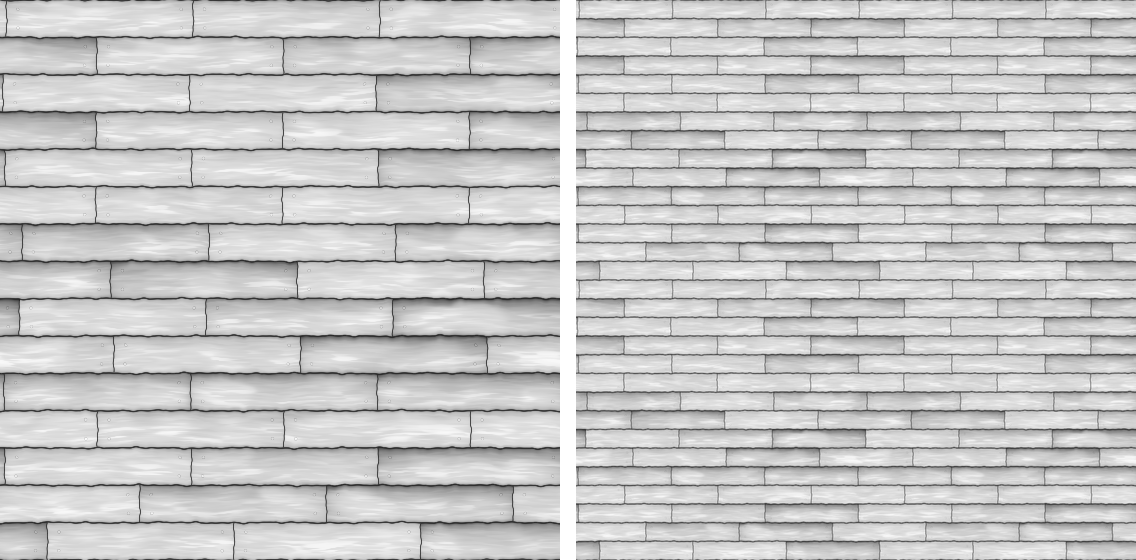
Left: one tile. Right: repeated 2 by 2.
Give the GLSL for this texture map, as a three.js fragment shader.

```glsl
// Weathered pale plank siding: 15 rows of overlapping boards, 3 boards per row.
// Rows and joints come from floor/fract with sine wobble; the wood grain is
// stretched cellular noise seeded per board, so everything wraps at the edges.
#define ROWS 15.0
#define COLS 3.0
#define WOOD 0.885
#define INK 0.16
#define ROW_LINE 0.0013
#define JOINT_LINE 0.0008
#define EDGE_WOBBLE 0.022
#define SHADE_MIN 0.10
#define SHADE_MAX 0.52
#define GRAIN 0.10
#define NAIL_INSET 0.0208
#define NAIL_RADIUS 0.0025

varying vec2 vUv;

const float TAU = 6.28318;

float hash(vec2 p) {
  return fract(sin(dot(p, vec2(12.9898, 78.233))) * 43758.55);
}

// Smooth cellular noise: random tones blended around jittered cell points.
float cellTone(vec2 p, float seed) {
  vec2 cell = floor(p);
  float sum = 0.0, total = 0.0;
  for (int j = -1; j <= 1; j++) {
    for (int i = -1; i <= 1; i++) {
      vec2 id = cell + vec2(float(i), float(j));
      vec2 key = id + vec2(seed, seed * 1.7);
      vec2 d = p - id - vec2(hash(key), hash(key + 17.3));
      float w = exp(-6.0 * dot(d, d));
      sum += w * hash(key + 41.7);
      total += w;
    }
  }
  return sum / total;
}

// Chipped lower edge of a row; whole frequencies keep it periodic in x.
float edgeWobble(float x, float edge) {
  float a = TAU * hash(vec2(edge, 3.1));
  float b = TAU * hash(vec2(edge, 8.4));
  float chips = sin(TAU * 23.0 * x + b) * sin(TAU * 7.0 * x + a);
  return EDGE_WOBBLE * (0.4 * sin(TAU * 5.0 * x + a) + chips * abs(chips)
    + 0.25 * sin(TAU * 41.0 * x + a + b));
}

// Joint offset in board lengths: half-bond with a drift between groups of rows.
float rowShift(float row) {
  float drift = 0.025 + 0.23 * (1.0 - step(1.5, row));
  drift += 0.085 * step(4.5, row) * (1.0 - step(8.5, row));
  return drift + 0.49 * mod(row, 2.0) + 0.02 * (hash(vec2(row, 5.0)) - 0.5);
}

void main() {
  // Board layout
  float y = vUv.y * ROWS;
  float edge = floor(y + 0.5);
  float nearEdge = 1.0 - smoothstep(0.08, 0.3, abs(y - edge));
  y += nearEdge * edgeWobble(vUv.x, mod(edge, ROWS));
  float row = mod(floor(y), ROWS);
  float v = fract(y);
  float x = vUv.x * COLS - rowShift(row);
  x += 0.0025 * (sin(v * 9.0 + row * 2.3) + 0.5 * sin(v * 23.0 + row * 4.1));
  float u = fract(x);
  vec2 board = vec2(mod(floor(x), COLS), row);
  float seed = 60.0 * hash(board + 2.7);

  // Distances in canvas units
  float rowDist = min(v, 1.0 - v) / ROWS;
  float sideDist = min(u, 1.0 - u) / COLS;

  // Shadow cast by the row above, uneven along each board
  float depth = hash(board + 9.2);
  float shade = mix(SHADE_MIN, SHADE_MAX, depth * depth);
  float cloud = cellTone(vec2(u * 5.0, v * 1.5), seed);
  float reach = 0.10 + 0.32 * cloud;
  float tone = WOOD - shade * exp(-(1.0 - v) / reach);
  tone -= (0.05 + 0.25 * shade) * exp(-v * 9.0);
  tone -= 0.22 * shade * exp(-sideDist * 60.0);

  // Wood grain and pale brushed streaks
  float bend = v + 0.04 * sin(u * 7.0 + seed) + 0.015 * sin(u * 19.0 + seed);
  float broad = cellTone(vec2(u * 6.0, bend * 7.0), seed + 3.0);
  float fine = cellTone(vec2(u * 11.0, bend * 22.0), seed + 7.0);
  tone += GRAIN * (0.6 * (broad - 0.5) + 0.5 * (fine - 0.5));
  float belly = smoothstep(0.05, 0.3, v) * (1.0 - smoothstep(0.4, 0.75, v));
  tone += 0.05 * belly * smoothstep(0.5, 0.8, 0.5 * (broad + fine));

  // Nail heads near the four corners
  vec2 nail = vec2(sideDist - NAIL_INSET, (abs(v - 0.5) - 0.25) / ROWS);
  float r = length(nail);
  float head = 1.0 - smoothstep(NAIL_RADIUS - 0.001, NAIL_RADIUS, r);
  float rim = 1.0 - smoothstep(0.0002, 0.0012, abs(r - NAIL_RADIUS));
  tone += 0.04 * head - 0.09 * rim;

  // Contact shadows and dark gaps
  tone -= 0.24 * exp(-rowDist / 0.0022) + 0.07 * exp(-sideDist / 0.0015);
  float gap = 1.0 - smoothstep(ROW_LINE * 0.4, ROW_LINE * 1.6, rowDist);
  float joint = 1.0 - smoothstep(JOINT_LINE * 0.4, JOINT_LINE * 2.0, sideDist);
  tone = mix(tone, INK, max(0.85 * gap, 0.8 * joint));

  gl_FragColor = vec4(vec3(clamp(tone, 0.0, 1.0)), 1.0);
}
```
